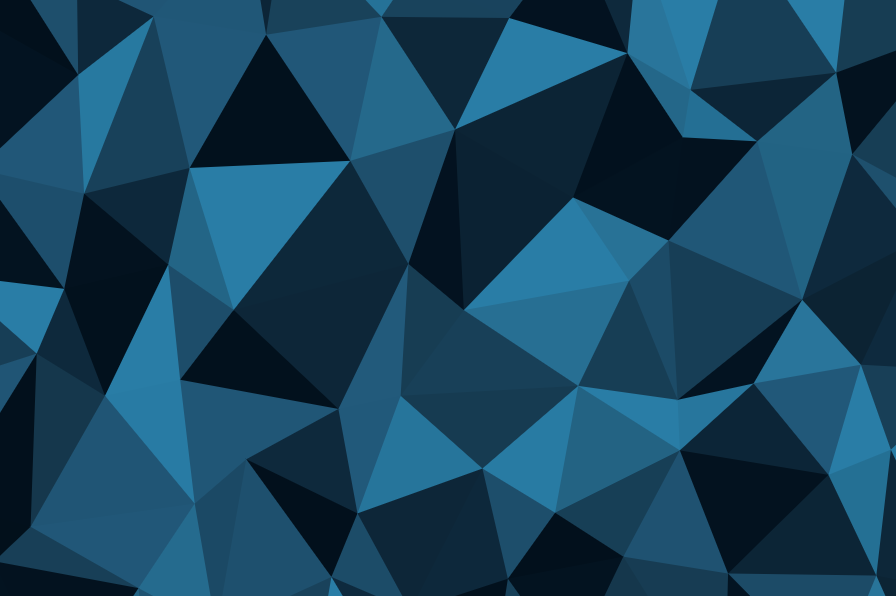
A Shadertoy shader for this background:

```glsl
const float CELLS_PER_HEIGHT = 5.5;
const float JITTER = 0.76;          // full width of the vertex offset, in cells
const float TONE_VARIATION = 0.22;  // full width of the brightness spread
const float TONE_SHUFFLE = 0.45;    // randomness added to the even tone spread
const vec2 TONE_STEP = vec2(0.7549, 0.5698);
const vec2 SEED = vec2(17.0, 42.0);

const int TONES = 6;
const vec3 PALETTE[TONES] = vec3[TONES](
    vec3(0.01, 0.07, 0.12), vec3(0.05, 0.15, 0.22), vec3(0.09, 0.24, 0.33),
    vec3(0.12, 0.32, 0.44), vec3(0.15, 0.43, 0.57), vec3(0.16, 0.49, 0.65));
const float SHARE[TONES] = float[TONES](0.16, 0.18, 0.20, 0.21, 0.10, 0.15);

vec2 hash22(vec2 p) {
    vec3 q = fract(vec3(p.xyx) * vec3(0.1031, 0.1030, 0.0973));
    q += dot(q, q.yzx + 33.33);
    return fract((q.xx + q.yz) * q.zy);
}

float cross2(vec2 a, vec2 b) {
    return a.x * b.y - a.y * b.x;
}

// Jittered lattice point; every other row is shifted by half a cell
vec2 latticeVertex(vec2 id) {
    vec2 offset = (hash22(id + SEED) - 0.5) * JITTER;
    return id + vec2(0.5 * mod(id.y, 2.0), 0.0) + offset;
}

// Signed distance to the line a-b, positive on its right
float edgeDistance(vec2 p, vec2 a, vec2 b) {
    return -cross2(normalize(b - a), p - a);
}

// Pixel coverage of a triangle given in either winding
float triangleCoverage(vec2 p, vec2 a, vec2 b, vec2 c, float pixel) {
    float winding = cross2(b - a, c - a) < 0.0 ? -1.0 : 1.0;
    float d = max(winding * edgeDistance(p, a, b),
              max(winding * edgeDistance(p, b, c),
                  winding * edgeDistance(p, c, a)));
    return clamp(0.5 - d / pixel, 0.0, 1.0);
}

// True if the diagonal a-c lies inside the quad a, b, c, d
bool splitsQuad(vec2 a, vec2 b, vec2 c, vec2 d) {
    return cross2(c - a, b - a) * cross2(c - a, d - a) < 0.0;
}

// Flat tone of one facet, drawn from the palette by area share
vec3 facetColor(vec2 id, float half_) {
    vec2 rnd = hash22(id * 2.0 + vec2(half_ + 71.0, 113.0) + SEED);
    float pick = fract(dot(id, TONE_STEP) + 0.5 * half_ + TONE_SHUFFLE * rnd.x);
    int tone = 0;
    float limit = SHARE[0];
    while (tone < TONES - 1 && pick > limit) {
        tone++;
        limit += SHARE[tone];
    }
    float brightness = 1.0 + (rnd.y - 0.5) * TONE_VARIATION;
    return min(PALETTE[tone] * brightness, PALETTE[TONES - 1]);
}

void mainImage(out vec4 fragColor, in vec2 fragCoord) {
    float pixel = CELLS_PER_HEIGHT / iResolution.y;
    vec2 p = fragCoord * pixel;
    vec2 base = floor(p);

    // Blend the facets of the nearby quads by coverage
    vec3 sum = vec3(0.0);
    float total = 0.0;
    for (int y = -1; y <= 1; y++) {
        for (int x = -1; x <= 1; x++) {
            vec2 id = base + vec2(x, y);
            vec2 a = latticeVertex(id);
            vec2 b = latticeVertex(id + vec2(1.0, 0.0));
            vec2 c = latticeVertex(id + vec2(1.0, 1.0));
            vec2 d = latticeVertex(id + vec2(0.0, 1.0));

            // Cut along the shorter diagonal that stays inside
            bool useAC = splitsQuad(a, b, c, d) &&
                (!splitsQuad(b, c, d, a) || distance(a, c) < distance(b, d));
            float first = useAC ? triangleCoverage(p, a, b, c, pixel)
                                : triangleCoverage(p, a, b, d, pixel);
            float second = useAC ? triangleCoverage(p, a, c, d, pixel)
                                 : triangleCoverage(p, b, c, d, pixel);

            sum += first * facetColor(id, 0.0) + second * facetColor(id, 1.0);
            total += first + second;
        }
    }
    fragColor = vec4(sum / max(total, 0.0001), 1.0);
}
```
